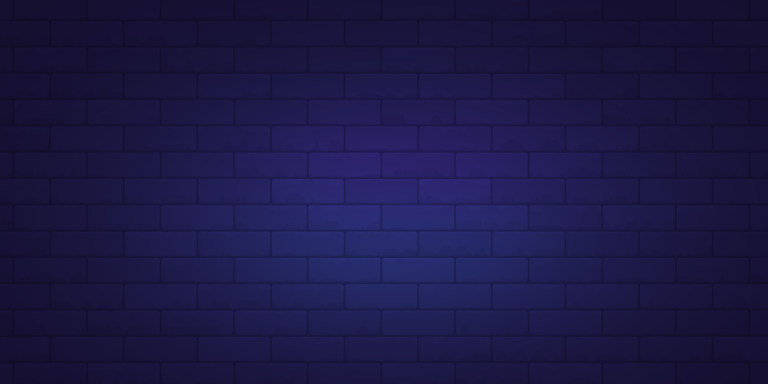
A WebGL 2 fragment shader for this background:

```glsl
#version 300 es
precision highp float;

uniform vec2 u_resolution;
out vec4 fragColor;

// Layout, in units of the canvas height
const vec2 BRICK_PITCH = vec2(0.1917, 0.0685);
const vec2 WALL_ORIGIN = vec2(0.1305, 0.0565);
const float JOINT_WIDTH = 0.0046;
const float CORNER_RADIUS = 0.006;
const float BEVEL_WIDTH = 0.005;

// Light, in fractions of the canvas
const vec2 GLOW_CENTER = vec2(0.51, 0.43);
const vec2 GLOW_SIZE = vec2(0.55, 0.62);
const float GLOW_FALLOFF = 2.6;
const vec2 VIOLET_CENTER = vec2(0.53, 0.57);
const vec2 BLUE_CENTER = vec2(0.51, 0.35);
const vec2 TINT_SIZE = vec2(0.19, 0.16);

// Colours
const vec3 EDGE_COLOR = vec3(0.079, 0.058, 0.182);
const vec3 CORE_COLOR = vec3(0.163, 0.166, 0.432);
const vec3 VIOLET_TINT = vec3(0.018, -0.022, 0.012);
const vec3 BLUE_TINT = vec3(-0.014, 0.014, 0.004);

// Surface variation
const float JOINT_SHADE = 0.79;
const float TONE_VARIATION = 0.06;
const float WEAR_SHADE = 0.06;
const float WEAR_LIGHT = 0.045;
const float BEVEL_LIGHT = 0.06;
const float WEAR_SCALE = 42.0;
const float WEAR_DEPTH = 0.030;

float hash(vec2 p) {
    vec3 q = fract(vec3(p.xyx) * 0.1031);
    q += dot(q, q.yzx + 33.33);
    return fract((q.x + q.y) * q.z);
}

float noise(float x, float seed) {
    float cell = floor(x);
    float t = smoothstep(0.0, 1.0, fract(x));
    return mix(hash(vec2(cell, seed)), hash(vec2(cell + 1.0, seed)), t);
}

// Ragged depth of a worn strip, zero where the brick is intact
float wearDepth(float x, float seed) {
    float ragged = 0.7 * noise(x * WEAR_SCALE, seed)
                 + 0.3 * noise(x * WEAR_SCALE * 3.0, seed + 7.0);
    float amount = hash(vec2(seed, 3.0));
    return WEAR_DEPTH * amount * smoothstep(0.2, 0.75, ragged);
}

float roundedBox(vec2 p, vec2 halfSize, float radius) {
    vec2 q = abs(p) - halfSize + radius;
    return length(max(q, 0.0)) + min(max(q.x, q.y), 0.0) - radius;
}

float spot(vec2 uv, vec2 center, vec2 size) {
    vec2 d = (uv - center) / size;
    return exp(-dot(d, d));
}

vec3 wallLight(vec2 uv) {
    float glow = spot(uv, GLOW_CENTER, GLOW_SIZE * inversesqrt(GLOW_FALLOFF));
    return mix(EDGE_COLOR, CORE_COLOR, glow)
         + VIOLET_TINT * spot(uv, VIOLET_CENTER, TINT_SIZE)
         + BLUE_TINT * spot(uv, BLUE_CENTER, TINT_SIZE);
}

float brickShade(vec2 p, float pixel) {
    // Running bond: every other row shifts by half a brick
    vec2 grid = (p - WALL_ORIGIN) / BRICK_PITCH;
    float row = floor(grid.y);
    grid.x += 0.5 * mod(row, 2.0);
    vec2 id = floor(grid) + 20.0;
    vec2 local = (fract(grid) - 0.5) * BRICK_PITCH;
    vec2 halfSize = 0.5 * (BRICK_PITCH - JOINT_WIDTH);
    float dist = roundedBox(local, halfSize, CORNER_RADIUS);
    float face = 1.0 - smoothstep(-pixel, pixel, dist);

    // Tone and worn strips along the lower and upper edges
    float seed = floor(hash(id) * 900.0);
    float shade = 1.02 + TONE_VARIATION * (hash(id + 40.0) - 0.5);
    float fromBottom = local.y + halfSize.y;
    float fromTop = halfSize.y - local.y;
    float lower = wearDepth(local.x, seed + 11.0);
    float upper = 0.7 * wearDepth(local.x, seed + 60.0);
    shade -= WEAR_SHADE * (1.0 - smoothstep(-pixel, pixel, fromBottom - lower));
    shade += WEAR_LIGHT * (1.0 - smoothstep(-pixel, pixel, fromTop - upper));

    // Soft bevel: light on top, dark below
    float rim = smoothstep(-BEVEL_WIDTH, 0.0, dist);
    shade += BEVEL_LIGHT * rim * local.y / halfSize.y;
    return mix(JOINT_SHADE, shade, face);
}

void main() {
    vec2 uv = gl_FragCoord.xy / u_resolution;
    vec2 p = gl_FragCoord.xy / u_resolution.y;
    float pixel = 0.75 / u_resolution.y;
    fragColor = vec4(wallLight(uv) * brickShade(p, pixel), 1.0);
}
```
